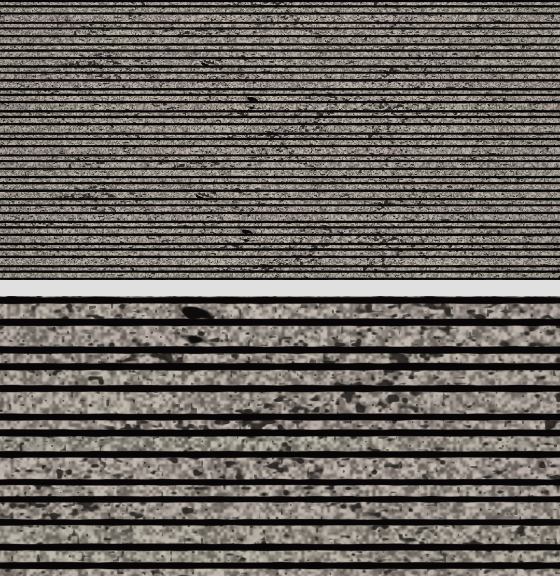
Top: the whole. Bottom: its middle third, enlarged.
Reproduce this texture procedurally as a Shadertoy shader.

```glsl
// Weathered stone cladding: thin dark horizontal grooves in an uneven rhythm, with grain and pits.

float hash(vec2 p) {
    return fract(sin(dot(p, vec2(12.9898, 78.233))) * 43758.5453);
}

float noise(vec2 p) {
    vec2 cell = floor(p), f = fract(p);
    f = f * f * (3.0 - 2.0 * f);
    return mix(mix(hash(cell), hash(cell + vec2(1, 0)), f.x),
               mix(hash(cell + vec2(0, 1)), hash(cell + vec2(1, 1)), f.x), f.y);
}

// Centre of groove k: spacing cycles every 3 grooves, jitter repeats every 18
float grooveCentre(float k) {
    float m = mod(k, 3.0);
    float jitter = (hash(vec2(mod(k, 18.0), 4.0)) - 0.5) * 0.12 * step(0.5, m);
    return k + 0.03 * m + 0.16 * step(1.5, m) + jitter;
}

void mainImage(out vec4 fragColor, in vec2 fragCoord) {
    vec2 uv = fragCoord / iResolution.y;
    float row = (1.0 - uv.y) * 38.0 - 0.865;
    float pixel = 38.0 / iResolution.y;

    // The slab repeats every 18 grooves, drifting slightly sideways
    float tile = floor(row / 18.0);
    vec2 q = vec2(uv.x + 0.019 * tile, row - 18.0 * tile);

    // Straight grooves, barely frayed, and the index of the strip between them
    float groove = 0.0, strip = 0.0;
    float fray = (noise(q * vec2(50.0, 2.0)) - 0.5) * 0.04;
    for (float i = -1.0; i < 2.0; i++) {
        float k = floor(row) + i;
        float d = row - grooveCentre(k);
        float halfWidth = 0.155 + 0.04 * (hash(vec2(mod(k, 18.0), 9.0)) - 0.5) + fray;
        float soft = 0.5 * pixel + 0.015;
        groove = max(groove, 1.0 - smoothstep(halfWidth - soft, halfWidth + soft, abs(d)));
        if (d > 0.0) strip = mod(k, 18.0);
    }

    // Fine grainy stone, warm grey with faint green and pink strips
    float grain = 0.6 * noise(q * vec2(260.0, 6.8)) + 0.4 * noise(q * vec2(150.0, 4.0) + 37.0);
    float stain = noise(q * vec2(5.0, 0.5) + 11.0);
    vec3 color = mix(vec3(0.39, 0.365, 0.34), vec3(0.73, 0.70, 0.66), smoothstep(0.08, 0.85, grain));
    float hue = hash(vec2(strip, 2.0)) + 0.6 * stain - 0.8;
    color *= 1.0 + hue * vec3(-0.015, 0.02, -0.02);
    color *= 0.97 + 0.06 * stain;

    // Sparse dark grains
    float speck = smoothstep(0.80, 0.95, noise(q * vec2(190.0, 5.2) + 71.0));
    color *= 1.0 - 0.5 * speck;

    // Small elongated pits, gathered in clusters
    float cluster = noise(q * vec2(8.0, 0.9) + 23.0);
    float pitField = 0.6 * noise(q * vec2(75.0, 4.0) + 51.0) + 0.4 * noise(q * vec2(160.0, 6.0));
    float pit = smoothstep(0.66, 0.86, pitField + 0.3 * (cluster - 0.5));
    color = mix(color, vec3(0.11, 0.10, 0.09), 0.85 * pit);

    // A few larger hollows with ragged rims
    for (float i = 0.0; i < 3.0; i++) {
        float far = step(1.5, i);
        vec2 centre = vec2(0.9 - 0.17 * far, 12.55 + 1.2 * i - 7.1 * far);
        vec2 d = (q - centre) / vec2(0.022 - 0.008 * far, 0.3);
        d.y -= 0.6 * d.x;
        float rim = length(d) + 0.9 * (noise(q * vec2(75.0, 3.0) + 5.0) - 0.5);
        color = mix(vec3(0.05, 0.045, 0.04), color, smoothstep(0.6, 0.95, rim));
    }

    color = mix(color, vec3(0.025, 0.02, 0.02), groove);

    // Gentle falloff towards the sides
    float side = abs(2.0 * fragCoord.x / iResolution.x - 1.0);
    fragColor = vec4(color * (1.03 - 0.06 * side * side), 1.0);
}
```
